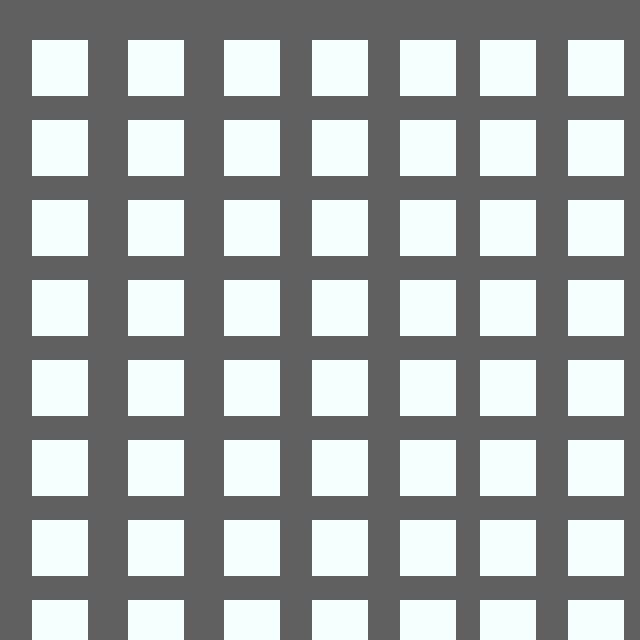
A Shadertoy shader for this pattern:

```glsl
// Grid of pale square panes on flat grey, with columns spaced unevenly and the lowest row cut off.
#define UNITS 80.0        // grid units across the canvas
#define PANE 7.0          // side of a pane
#define COLUMNS 7
#define FIRST_LEFT 4.0    // left edge of the first column
#define COLUMN_PITCH 12.0 // widest column spacing
#define FIRST_TOP 5.0     // margin above the first row
#define ROW_PITCH 10.0
#define GREY vec3(0.376)
#define PALE vec3(0.961, 1.0, 1.0)

// Left edge of a column: the spacing tightens after the third one
float columnLeft(float column) {
    float tightened = max(column - 2.0, 0.0) + step(5.0, column);
    return FIRST_LEFT + COLUMN_PITCH * column - tightened;
}

// Smoothed coverage of a pane-wide span, by distance from its centre
float spanCoverage(float offset, float pixel) {
    return clamp(0.5 + (0.5 * PANE - abs(offset)) / pixel, 0.0, 1.0);
}

void mainImage(out vec4 fragColor, in vec2 fragCoord) {
    // Grid units, measured from the top left
    vec2 pixel = UNITS / iResolution.xy;
    vec2 pos = fragCoord * pixel;
    pos.y = UNITS - pos.y;

    // Unevenly spaced columns
    float across = 0.0;
    for (int i = 0; i < COLUMNS; i++) {
        float centre = columnLeft(float(i)) + 0.5 * PANE;
        across = max(across, spanCoverage(pos.x - centre, pixel.x));
    }

    // Evenly spaced rows, starting below the top margin
    float row = max(floor((pos.y - FIRST_TOP + 0.5 * (ROW_PITCH - PANE)) / ROW_PITCH), 0.0);
    float rowCentre = FIRST_TOP + 0.5 * PANE + ROW_PITCH * row;
    float down = spanCoverage(pos.y - rowCentre, pixel.y);

    fragColor = vec4(mix(GREY, PALE, across * down), 1.0);
}
```
